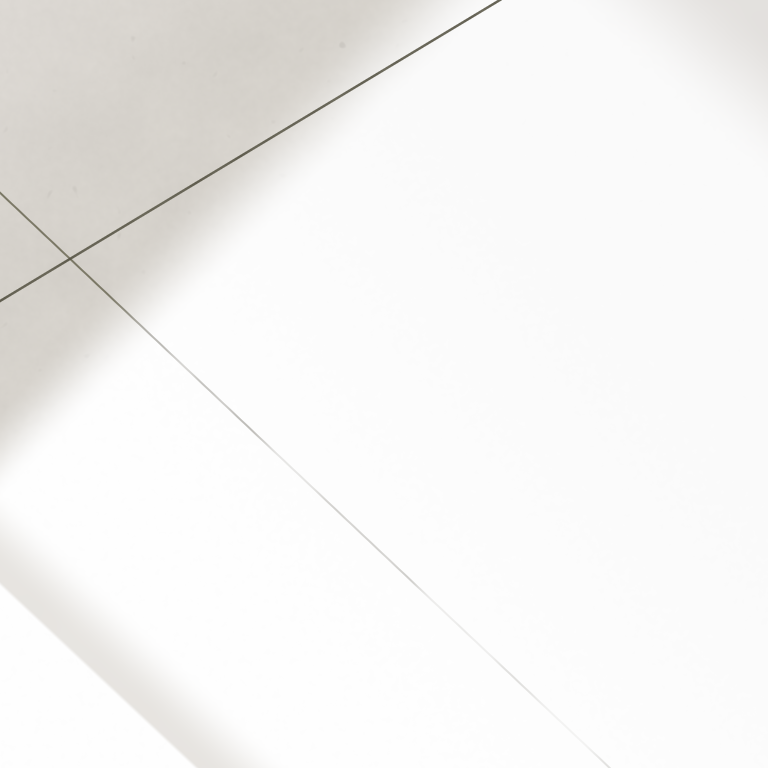
Write a Shadertoy shader that draws this texture.

```glsl
vec2 hashGradient(vec2 cell) {
    vec2 h = vec2(dot(cell, vec2(127.1, 311.7)), dot(cell, vec2(269.5, 183.3)));
    return 2.0 * fract(sin(h) * 43758.55) - 1.0;
}

float gradientNoise(vec2 p) {
    vec2 i = floor(p), f = p - i;
    vec2 u = f * f * f * (f * (f * 6.0 - 15.0) + 10.0);
    float a = dot(hashGradient(i), f);
    float b = dot(hashGradient(i + vec2(1, 0)), f - vec2(1, 0));
    float c = dot(hashGradient(i + vec2(0, 1)), f - vec2(0, 1));
    float d = dot(hashGradient(i + vec2(1, 1)), f - vec2(1, 1));
    return mix(mix(a, b, u.x), mix(c, d, u.x), u.y);
}

float fbm(vec2 p) {
    float sum = 0.0, amplitude = 0.5;
    for (int octave = 0; octave < 4; octave++) {
        sum += amplitude * gradientNoise(p);
        p = mat2(1.6, 1.2, -1.2, 1.6) * p;
        amplitude *= 0.5;
    }
    return sum;
}

// Signed distance to the line from a to b, positive on its left
float lineSide(vec2 p, vec2 a, vec2 b) {
    vec2 along = normalize(b - a);
    return along.x * (p.y - a.y) - along.y * (p.x - a.x);
}

float stroke(float dist, float width, float pixel) {
    return clamp((0.5 * width - abs(dist)) / pixel + 0.5, 0.0, 1.0) * min(1.0, width / pixel);
}

void mainImage(out vec4 fragColor, in vec2 fragCoord) {
    vec2 p = fragCoord / iResolution.xy;
    float pixel = 1.0 / min(iResolution.x, iResolution.y);
    float mottle = fbm(p * 9.0);
    float grain = fbm(p * 90.0);

    // Sunlit tile, whitest toward the lower left
    vec3 sunlit = mix(vec3(0.995), vec3(0.98), smoothstep(0.35, 1.0, p.x * 0.7 + p.y * 0.6));
    vec3 color = sunlit + 0.006 * grain;

    // Shaded stone in the upper left, with a soft diagonal edge
    float shadeSide = lineSide(p, vec2(0.0, 0.41), vec2(0.56, 1.0));
    float softness = 0.03 + 0.035 * p.y;
    float shade = smoothstep(-softness, softness, shadeSide + 0.012 * mottle);
    vec3 stone = mix(vec3(0.835, 0.82, 0.795), vec3(0.865, 0.85, 0.83), smoothstep(0.12, 0.42, shadeSide));
    stone += 0.035 * mottle + 0.02 * grain;
    stone -= 0.05 * smoothstep(0.38, 0.6, gradientNoise(p * 55.0));
    color = mix(color, stone, shade);

    // Faint shadow in the upper right corner
    float cornerSide = lineSide(p, vec2(0.79, 1.0), vec2(1.0, 0.81));
    float corner = smoothstep(-0.04, 0.12, cornerSide);
    color = mix(color, vec3(0.89, 0.88, 0.87) + 0.012 * mottle, corner);

    // Shadow band in the lower left: soft above, crisp below
    float bandTop = lineSide(p, vec2(0.0, 0.35), vec2(0.365, 0.0));
    float bandBase = lineSide(p, vec2(0.0, 0.238), vec2(0.254, 0.0));
    float band = (1.0 - smoothstep(-0.065, 0.012, bandTop)) * smoothstep(-pixel, 0.003 + pixel, bandBase);
    color = mix(color, vec3(0.905, 0.895, 0.88) + 0.01 * mottle, band);

    // Falling joint, washed out and broken where the sun hits it
    float fallingJoint = lineSide(p, vec2(0.0, 0.749), vec2(0.794, 0.0));
    float wear = smoothstep(-0.25, 0.4, gradientNoise(vec2(p.x * 18.0, 3.7)));
    float fade = mix(1.0, 0.45, smoothstep(0.4, 0.8, p.x));
    float strength = mix((0.18 + 0.4 * wear) * fade, 0.85, shade);
    vec3 fallingColor = mix(vec3(0.55, 0.54, 0.51), vec3(0.42, 0.41, 0.33), shade);
    color = mix(color, fallingColor, strength * stroke(fallingJoint, 0.0026, pixel));

    // Rising joint, dark along its whole length
    float risingJoint = lineSide(p, vec2(0.0, 0.608), vec2(0.651, 1.0));
    vec3 risingColor = vec3(0.36, 0.35, 0.29) + 0.08 * gradientNoise(p * 40.0);
    color = mix(color, risingColor, 0.92 * stroke(risingJoint, 0.0032, pixel));

    fragColor = vec4(clamp(color, 0.0, 1.0), 1.0);
}
```
